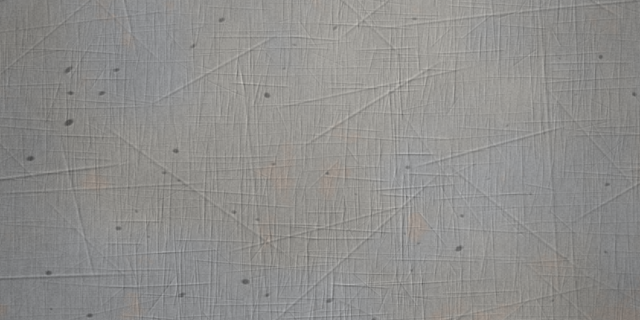
Give the GLSL for this texture, as a Shadertoy shader.

```glsl
const vec3 WARM_TINT = vec3(1.012, 1.0, 0.972);
const vec3 COOL_TINT = vec3(0.990, 1.0, 1.012);
const vec3 RUST_TINT = vec3(1.07, 0.99, 0.93);
const float EDGE_TONE = 0.502;
const float CENTRE_TONE = 0.568;
const float SHEEN = 0.045;
const float MOTTLE = 0.085;
const float GRAIN = 0.045;
const float FINE_RELIEF = 0.062;
const float LONG_RELIEF = 0.085;
const float PIT_DEPTH = 0.19;
const float PIT_CELL = 0.13;
const float PIT_SHARE = 0.42;
const float FINE_WIDTH = 0.0024;
const float LONG_WIDTH = 0.0034;

float hash(vec2 p) {
    return fract(sin(dot(p, vec2(127.1, 311.7))) * 43758.5453);
}

vec2 hash2(vec2 p) {
    return vec2(hash(p), hash(p + vec2(19.7, 47.3)));
}

float noise(vec2 p) {
    vec2 i = floor(p), f = fract(p);
    f = f * f * (3.0 - 2.0 * f);
    return mix(mix(hash(i), hash(i + vec2(1, 0)), f.x),
               mix(hash(i + vec2(0, 1)), hash(i + vec2(1, 1)), f.x), f.y);
}

float fbm(vec2 p) {
    float sum = 0.0, amp = 0.5;
    for (int i = 0; i < 5; i++) {
        sum += amp * noise(p);
        p = p * 2.03 + 11.3;
        amp *= 0.5;
    }
    return sum;
}

vec2 rotate(vec2 p, float a) {
    float c = cos(a), s = sin(a);
    return vec2(c * p.x + s * p.y, c * p.y - s * p.x);
}

// Dark cut with a raised bright lip on one side
float groove(float d, float width) {
    float w = max(width, 0.5 / iResolution.y);
    float cut = d / w, lip = cut - 1.6;
    return 0.85 * exp(-lip * lip) - exp(-cut * cut);
}

// One random scratch per cell; cell.x runs along the scratch
float scratches(vec2 p, float angle, vec2 cell, float spread, float width, float seed) {
    vec2 q = rotate(p, angle);
    vec2 id = floor(q / cell);
    float sum = 0.0;
    for (int y = -1; y <= 1; y++)
    for (int x = -1; x <= 1; x++) {
        vec2 c = id + vec2(x, y);
        vec2 place = hash2(c + seed);
        vec2 shape = hash2(c + seed + 57.3);
        float strength = hash(c + seed + 91.9);
        vec2 d = rotate(q - (c + place) * cell, (shape.x - 0.5) * spread);
        d.y += (place.x - 0.5) * 0.06 * d.x * d.x / cell.x;
        float reach = cell.x * (0.25 + 0.65 * shape.y);
        float fade = 1.0 - smoothstep(0.6 * reach, reach, abs(d.x));
        sum += groove(d.y, width * (0.7 + 0.5 * strength)) * fade * strength;
    }
    return sum;
}

// Small oval dents: x is the dark floor, y the lit lower rim
vec2 pits(vec2 p) {
    vec2 id = floor(p / PIT_CELL), sum = vec2(0.0);
    float soft = 0.0025 + 0.5 / iResolution.y;
    for (int y = -1; y <= 1; y++)
    for (int x = -1; x <= 1; x++) {
        vec2 c = id + vec2(x, y);
        vec2 shape = hash2(c + 33.1);
        float present = step(hash(c + 71.7), PIT_SHARE);
        vec2 d = rotate(p - (c + hash2(c + 5.9)) * PIT_CELL, (shape.x - 0.5) * 1.6);
        d.x /= 1.0 + 0.9 * shape.x;
        float radius = 0.0025 + 0.0065 * shape.y * shape.y;
        float hole = 1.0 - smoothstep(-soft, soft, length(d) - radius);
        float rim = 1.0 - smoothstep(-soft, soft, length(d + vec2(0.0, 0.004)) - radius);
        sum += present * vec2(hole, rim * (1.0 - hole)) * (0.5 + 0.5 * shape.y);
    }
    return sum;
}

void mainImage(out vec4 fragColor, in vec2 fragCoord) {
    vec2 uv = fragCoord / iResolution.xy;
    vec2 p = fragCoord / iResolution.y;

    // Broad light, clouded metal and fine grain
    float middle = smoothstep(0.0, 0.34, uv.x) * smoothstep(0.0, 0.28, 1.0 - uv.x);
    vec2 glow = (p - vec2(1.25, 0.78)) / vec2(0.45, 0.4);
    float cloud = fbm(p * 3.1 + 4.0) - 0.5;
    float tone = mix(EDGE_TONE, CENTRE_TONE, middle) + SHEEN * exp(-dot(glow, glow));
    tone += MOTTLE * cloud + GRAIN * (noise(p * 210.0) - 0.5);
    tone += 0.6 * GRAIN * (noise(p * vec2(150.0, 35.0)) - 0.5);

    // Dense cross hatching, worn unevenly
    float fine = scratches(p, 1.57, vec2(0.20, 0.018), 0.14, FINE_WIDTH, 3.0)
               + scratches(p, 0.00, vec2(0.24, 0.028), 0.16, FINE_WIDTH, 17.0)
               + 0.7 * scratches(p, 1.50, vec2(0.07, 0.014), 0.35, FINE_WIDTH, 29.0)
               + 0.7 * scratches(p, 0.60, vec2(0.10, 0.08), 6.28, FINE_WIDTH, 41.0);
    float wear = (0.55 + 0.45 * middle) * mix(0.5, 1.4, noise(p * 4.0 + 8.0));
    tone += FINE_RELIEF * wear * fine;

    // Long stray scratches
    float stray = scratches(p, 0.17, vec2(0.95, 0.22), 0.26, LONG_WIDTH, 53.0)
                + 0.8 * scratches(p, 0.72, vec2(0.70, 0.38), 0.50, LONG_WIDTH, 67.0)
                + 0.6 * scratches(p, 1.72, vec2(0.80, 0.36), 0.40, LONG_WIDTH, 79.0)
                + 0.5 * scratches(p, -0.7, vec2(0.50, 0.40), 0.60, LONG_WIDTH, 83.0);
    tone += LONG_RELIEF * stray;

    vec2 pit = pits(p);
    tone += 0.06 * pit.y - PIT_DEPTH * pit.x;

    // Cool and warm patches with faint rust
    vec3 tint = mix(WARM_TINT, COOL_TINT, smoothstep(0.32, 0.62, fbm(p * 2.3 + 21.0)));
    float rust = smoothstep(0.66, 0.80, fbm(p * 7.0 + 37.0));
    tint = mix(tint, RUST_TINT, 0.7 * rust);
    fragColor = vec4(clamp(tone * tint, 0.0, 1.0), 1.0);
}
```
